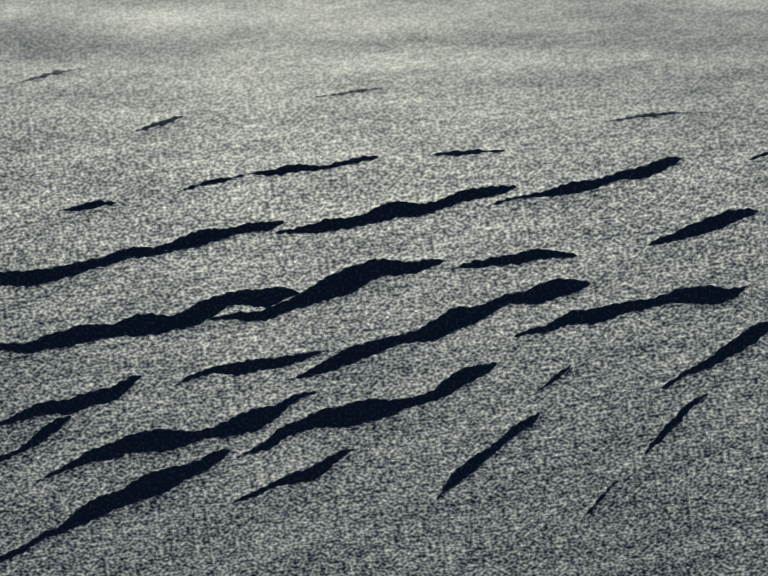
Give the GLSL for this texture, as a Shadertoy shader.

```glsl
#define RIDGES 30
#define RIDGE_WIDTH 0.0165
#define RIDGE_LENGTH 0.25
#define RIDGE_BEND 0.035
#define GRAIN_SCALE 185.0
#define GRAIN_CONTRAST 0.62
#define RIPPLE_CONTRAST 0.16
#define SHADE vec3(0.03, 0.06, 0.11)
#define SUNLIT vec3(0.72, 0.73, 0.69)

float hash(vec2 p) {
    vec3 q = fract(p.xyx * 0.1031);
    q += dot(q, q.yzx + 33.33);
    return fract((q.x + q.y) * q.z);
}

vec2 gradientAt(vec2 cell) {
    float a = 6.2832 * hash(cell + 57.0);
    return vec2(cos(a), sin(a));
}

float gradientNoise(vec2 p) {
    vec2 i = floor(p), f = p - i;
    vec2 u = f * f * f * (f * (f * 6.0 - 15.0) + 10.0);
    vec2 e = vec2(0.0, 1.0);
    float low = mix(dot(gradientAt(i), f), dot(gradientAt(i + e.yx), f - e.yx), u.x);
    float high = mix(dot(gradientAt(i + e), f - e), dot(gradientAt(i + 1.0), f - 1.0), u.x);
    return mix(low, high, u.y);
}

vec2 turn(vec2 p, float angle) {
    float c = cos(angle), s = sin(angle);
    return vec2(c * p.x + s * p.y, c * p.y - s * p.x);
}

// Tapered, wavy drift face: x is the signed distance, y the side of its spine
vec2 ridge(vec2 p, float id) {
    float size = hash(vec2(id, 3.0)), tilt = hash(vec2(id, 11.0)) - 0.5;
    float row = (id + 0.5 + tilt) / float(RIDGES);
    vec2 center = vec2(1.4 * fract(id * 0.618 + 0.15) - 0.03, mix(0.1, 0.87, row));

    // Far ridges shrink; those at the lower right are short and steep
    float bulk = 1.0 - smoothstep(0.52, 0.88, center.y);
    float stray = smoothstep(0.55, 0.95, center.x) * (1.0 - smoothstep(0.3, 0.45, center.y));
    float angle = mix(0.42, 0.06, center.y) + 0.16 * tilt + 0.6 * stray;
    float reach = RIDGE_LENGTH * (0.25 + size) * mix(0.3, 1.0, bulk) * mix(1.0, 0.4, stray);
    float width = RIDGE_WIDTH * (0.65 + 0.7 * size) * mix(0.25, 1.0, bulk) * mix(1.0, 0.6, stray);

    vec2 q = turn(p - center, angle);
    float t = clamp(q.x / reach, -1.0, 1.0);
    float spine = RIDGE_BEND * gradientNoise(vec2(q.x * 4.5, id * 1.37 + 0.4))
                + 0.012 * gradientNoise(vec2(q.x * 15.0, id * 2.71 + 0.3));
    float swell = 0.85 + 0.9 * gradientNoise(vec2(q.x * 10.0, id * 1.73 + 0.6));
    float taper = pow(1.0 + t, 0.7) * sqrt(1.0 - t);
    float side = q.y - spine * mix(0.35, 1.0, bulk);
    float d = abs(side) - width * taper * swell + 0.002 + max(abs(q.x) - reach, 0.0);
    return vec2(d, side);
}

// Snow brightness: 0 is full shade, 1 is full sun
float snow(vec2 p) {
    float far = smoothstep(0.0, 1.0, p.y);
    float glow = exp(-pow((p.x - 0.55) / 0.5, 2.0));
    float light = mix(0.5, 0.82, far) + 0.13 * (glow - 0.3) * (0.3 + p.y);

    // Wind ripples, flattened into long bands near the horizon
    vec2 wind = turn(p, mix(0.3, 0.03, p.y));
    light += RIPPLE_CONTRAST * gradientNoise(wind * vec2(5.0, 26.0));
    light += 0.6 * RIPPLE_CONTRAST * gradientNoise(wind * vec2(17.0, 60.0) + 4.7);
    light += 0.25 * smoothstep(0.75, 0.97, p.y) * gradientNoise(p * vec2(1.3, 24.0) + 2.3);

    // Crystal grain, finer and calmer with distance
    float calm = 1.0 - 0.7 * smoothstep(0.6, 1.0, p.y);
    vec2 g = turn(p, 0.13) * GRAIN_SCALE * vec2(0.85, 1.2);
    float grain = gradientNoise(g) + 0.55 * gradientNoise(g * vec2(0.37, 0.48) + 9.1);
    float sparkle = smoothstep(0.3, 0.65, gradientNoise(g * 1.13 + 31.7));
    return light + calm * (GRAIN_CONTRAST * grain + 0.3 * sparkle);
}

void mainImage(out vec4 fragColor, in vec2 fragCoord) {
    vec2 p = fragCoord / iResolution.y;

    // Nearest ridge
    vec2 nearest = vec2(1.0);
    for (int i = 0; i < RIDGES; i++) {
        vec2 r = ridge(p, float(i));
        if (r.x < nearest.x) nearest = r;
    }
    float d = nearest.x + 0.004 * gradientNoise(p * 85.0);
    float edge = max(0.0022, 1.0 / iResolution.y);
    float shadow = 1.0 - smoothstep(-edge, edge, d);
    shadow *= 1.0 - 0.4 * smoothstep(0.7, 0.88, p.y);

    // Lit crest above each face, soft shade below it
    float light = snow(p);
    float halo = exp(-max(d, 0.0) * 130.0);
    light += halo * mix(-0.14, 0.1, smoothstep(-0.002, 0.002, nearest.y));

    // Faint glints inside the shade
    float glint = 0.12 * max(gradientNoise(p * GRAIN_SCALE * 0.9 + 13.3), 0.0);
    light = mix(max(light, 0.08), glint, shadow);
    fragColor = vec4(clamp(mix(SHADE, SUNLIT, light), 0.0, 1.0), 1.0);
}
```
